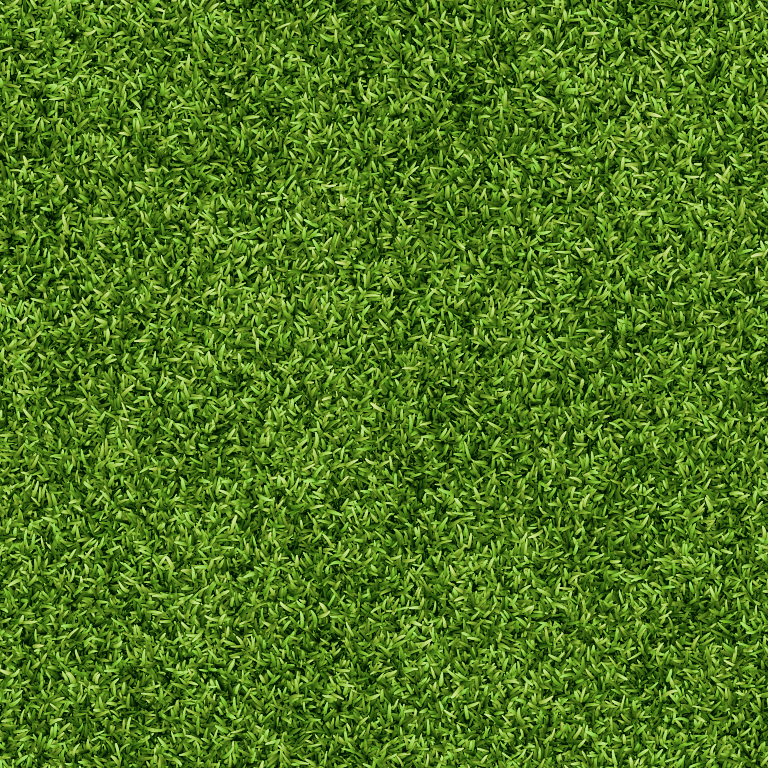
A Shadertoy shader for this texture:

```glsl
// Dense short turf seen from above: layered, overlapping, shaded grass blades.

const float CELLS = 80.0;  // blade cells across the canvas
const int LAYERS = 13;

vec4 hash4(vec3 p) {
    vec4 q = fract(p.xyzx * vec4(0.1031, 0.1030, 0.0973, 0.1099));
    q += dot(q, q.wzxy + 33.33);
    return fract((q.xxyz + q.yzzw) * q.zywx);
}

float valueNoise(vec2 p) {
    vec2 i = floor(p), f = fract(p);
    f = f * f * (3.0 - 2.0 * f);
    float low = mix(hash4(vec3(i, 91.0)).x, hash4(vec3(i + vec2(1, 0), 91.0)).x, f.x);
    float high = mix(hash4(vec3(i + vec2(0, 1), 91.0)).x, hash4(vec3(i + vec2(1, 1), 91.0)).x, f.x);
    return mix(low, high, f.y);
}

// Tone 0..1 runs from deep shade to sunlit tips.
vec3 grassColor(float tone) {
    vec3 c = mix(vec3(0.01, 0.08, 0.005), vec3(0.03, 0.13, 0.01), smoothstep(0.0, 0.07, tone));
    c = mix(c, vec3(0.12, 0.26, 0.03), clamp((tone - 0.07) / 0.16, 0.0, 1.0));
    c = mix(c, vec3(0.25, 0.41, 0.07), clamp((tone - 0.23) / 0.24, 0.0, 1.0));
    c = mix(c, vec3(0.39, 0.56, 0.13), clamp((tone - 0.47) / 0.24, 0.0, 1.0));
    c = mix(c, vec3(0.54, 0.73, 0.19), clamp((tone - 0.71) / 0.17, 0.0, 1.0));
    c = mix(c, vec3(0.67, 0.83, 0.41), clamp((tone - 0.88) / 0.13, 0.0, 1.0));
    return mix(c, vec3(0.80, 0.91, 0.60), clamp((tone - 1.01) / 0.12, 0.0, 1.0));
}

// Paints one blade and its soft shadow; turf holds tone and warmth.
void paintBlade(inout vec2 turf, vec2 q, vec4 look, vec4 shape, float lean, float height, float edge) {
    float angle = (shape.x + shape.y - 1.0) * 2.4 + lean;
    vec2 dir = vec2(sin(angle), cos(angle));
    float along = dot(q, dir);
    float across = dot(q, vec2(dir.y, -dir.x));

    // Slightly curved, blunt outline
    float halfLength = mix(0.32, 0.76, shape.z);
    float clamped = clamp(along, -halfLength, halfLength);
    float s = 0.5 + 0.5 * clamped / halfLength;
    across -= (shape.w - 0.5) * 0.36 * (s * s - 0.35);
    float width = mix(0.11, 0.20, look.z) * (1.0 - 0.55 * s * s * s);
    float d = length(vec2(along - clamped, across)) - width;

    // Shadow on the blades below
    turf.x *= 1.0 - 0.25 * smoothstep(0.22, 0.0, d);

    // Dark root, bright tip and one lit side
    float tone = mix(0.24, 1.36, look.w) * (0.51 + 0.56 * s) * height;
    tone += 0.09 * clamp(across / width, -1.0, 1.0) * sign(shape.w - 0.5);
    turf = mix(turf, vec2(tone, fract(shape.z * 7.0) - 0.5), smoothstep(edge, -edge, d));
}

void mainImage(out vec4 fragColor, in vec2 fragCoord) {
    vec2 uv = fragCoord / iResolution.y;
    float edge = 0.65 * CELLS / iResolution.y;
    float lean = (valueNoise(uv * 22.0) - 0.5) * 1.3;
    vec2 turf = vec2(0.08, 0.0);

    // Layers from the soil up
    for (int layer = 0; layer < LAYERS; layer++) {
        float level = float(layer);
        float height = mix(0.45, 1.08, level / float(LAYERS - 1));
        vec2 p = uv * CELLS + level * vec2(17.37, 9.71);
        vec2 cell = floor(p);
        for (int y = -1; y <= 1; y++) {
            for (int x = -1; x <= 1; x++) {
                vec2 id = cell + vec2(x, y);
                vec4 look = hash4(vec3(id, level + 3.0));
                vec4 shape = hash4(vec3(id, level + 47.0));
                paintBlade(turf, p - id - look.xy, look, shape, lean, height, edge);
            }
        }
    }

    // Faint uneven growth, then a curve that deepens shade and softens glare
    float growth = 0.87 + 0.13 * valueNoise(uv * 7.0) + 0.13 * valueNoise(uv * 28.0 + 5.0);
    float tone = 1.18 * (1.0 - exp(-2.2 * max(turf.x * growth - 0.13, 0.0)));

    // Slight hue shifts between blades
    vec3 color = grassColor(tone) * (1.0 + turf.y * vec3(0.24, 0.0, 0.3));
    fragColor = vec4(color, 1.0);
}
```
